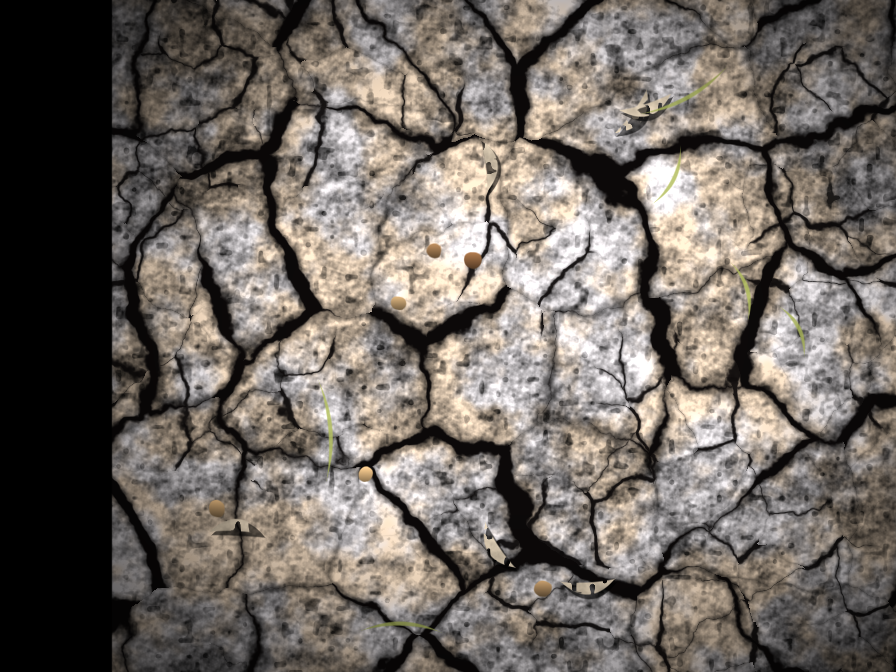
A WebGL 1 fragment shader for this texture:

```glsl
precision highp float;
uniform vec2 u_resolution;

float hash(vec2 p) {
  vec3 q = fract(p.xyx * 0.1031);
  q += dot(q, q.yzx + 33.33);
  return fract((q.x + q.y) * q.z);
}

vec2 hash2(vec2 p) {
  return vec2(hash(p + 17.0), hash(p + 71.5));
}

float noise(vec2 p) {
  vec2 i = floor(p), f = fract(p);
  f = f * f * (3.0 - 2.0 * f);
  return mix(mix(hash(i), hash(i + vec2(1.0, 0.0)), f.x),
             mix(hash(i + vec2(0.0, 1.0)), hash(i + 1.0), f.x), f.y);
}

float fbm(vec2 p) {
  float sum = 0.0, amp = 0.5;
  for (int i = 0; i < 4; i++) {
    sum += amp * noise(p);
    p = mat2(1.6, 1.2, -1.2, 1.6) * p + 9.7;
    amp *= 0.55;
  }
  return sum / 1.01;
}

// Distance to the crack walls between cells, plus a random tone per plate.
// Every pair of neighbours gets its own crack width; negative ones stay shut.
vec2 cracks(vec2 p, float shut, float open) {
  vec2 cell = floor(p), f = fract(p), nearId = cell, near = vec2(0.0);
  float best = 9.0;
  for (int y = -1; y <= 1; y++) {
    for (int x = -1; x <= 1; x++) {
      vec2 o = vec2(float(x), float(y));
      vec2 r = o + hash2(cell + o) - f;
      if (dot(r, r) < best) {
        best = dot(r, r);
        near = r;
        nearId = cell + o;
      }
    }
  }
  float gap = 9.0;
  for (int y = -2; y <= 2; y++) {
    for (int x = -2; x <= 2; x++) {
      vec2 id = nearId + vec2(float(x), float(y));
      vec2 r = id - cell + hash2(id) - f;
      vec2 side = r - near;
      if (dot(side, side) > 0.0001) {
        float width = mix(shut, open, hash(id + nearId + 0.5));
        gap = min(gap, dot(0.5 * (r + near), normalize(side)) - width);
      }
    }
  }
  return vec2(gap, hash(nearId + 4.0));
}

// Bent pointed shape for leaves and grass blades
float sliver(vec2 p, float angle, float len, float width, float bend) {
  float c = cos(angle), s = sin(angle);
  vec2 q = mat2(c, -s, s, c) * p;
  float u = q.x / len;
  float d = abs(q.y - bend * u * u) - width * (1.0 - u * u);
  return 1.0 - smoothstep(-0.0015, 0.0015, d);
}

void main() {
  vec2 p = gl_FragCoord.xy / u_resolution.y;
  float px = 1.0 / u_resolution.y;

  // Jagged plates, wide cracks and hairline cracks
  vec2 warp = 0.1 * (vec2(fbm(p * 6.0), fbm(p * 6.0 + 40.0)) - 0.5)
            + 0.022 * (vec2(fbm(p * 32.0), fbm(p * 32.0 + 80.0)) - 0.5);
  vec2 w = p + warp;
  vec2 plate = cracks(w * 5.2 + 3.0, -0.025, 0.075);
  float wide = plate.x / 5.2 + 0.012 * (noise(p * 9.0) - 0.5);
  float fine = cracks(w * 11.0 + 20.0, -0.06, 0.04).x / 11.0
             + 0.012 * smoothstep(0.45, 0.7, noise(p * 5.0 + 7.0));

  // Gritty dried mud
  float broad = fbm(p * 7.0 + 11.0);
  float grain = fbm(p * 50.0);
  float relief = grain - fbm((p + vec2(-0.002, 0.004)) * 50.0);
  float grit = noise(p * 190.0);
  float tone = 0.68 + 0.75 * (grain - 0.5) + 0.65 * (broad - 0.5)
             + 0.5 * relief + 0.22 * (grit - 0.5) + 0.14 * (plate.y - 0.5);
  tone -= 0.25 * smoothstep(0.72, 0.88, noise(p * 85.0 + 5.0));
  float warm = smoothstep(0.35, 0.65, fbm(p * 14.0 + 60.0));
  vec3 color = mix(vec3(0.98, 0.96, 0.97), vec3(1.0, 0.90, 0.79), warm);
  color *= clamp(tone, 0.12, 0.95);
  color *= mix(0.55, 1.0, smoothstep(0.0, 0.014, min(wide, fine + 0.004)));
  float crack = max(1.0 - smoothstep(-0.002, 0.003, wide),
                    0.9 * (1.0 - smoothstep(-0.001, 0.003, fine)));
  color = mix(color, vec3(0.04, 0.03, 0.03), crack);

  // Dry leaves, grass blades and pebbles
  for (int i = 0; i < 6; i++) {
    float k = float(i);
    vec2 leafAt = p - vec2(0.3, 0.1) - vec2(0.95, 0.8) * hash2(vec2(k, 3.0));
    float turn = 6.28 * hash(vec2(k, 5.0));
    float shade = sliver(leafAt + vec2(-0.003, 0.005), turn, 0.04, 0.011, 0.012);
    float leaf = sliver(leafAt, turn, 0.04, 0.009, 0.012);
    leaf *= 1.0 - smoothstep(0.6, 0.7, noise(p * 110.0 + k));
    color = mix(color * (1.0 - 0.6 * shade), vec3(0.80, 0.74, 0.65) * (0.7 + 0.5 * grain), leaf);

    vec2 bladeAt = p - vec2(0.22, 0.05) - vec2(1.05, 0.85) * hash2(vec2(k, 8.0));
    float blade = sliver(bladeAt, 3.14 * hash(vec2(k, 9.0)), 0.03 + 0.05 * hash(vec2(k, 10.0)), 0.003, 0.01);
    color = mix(color, vec3(0.62, 0.66, 0.33), 0.85 * blade);

    vec2 stoneAt = p - vec2(0.25, 0.05) - vec2(0.8, 0.75) * hash2(vec2(k, 13.0));
    float stone = length(stoneAt + 0.3 * warp) - 0.008 - 0.005 * hash(vec2(k, 14.0));
    vec3 stoneColor = mix(vec3(0.45, 0.28, 0.16), vec3(0.78, 0.64, 0.45), hash(vec2(k, 15.0)));
    color = mix(color, stoneColor * (0.9 + 25.0 * stoneAt.y), 1.0 - smoothstep(-px, px, stone));
  }

  // Darkened corners and the black band on the left
  float rim = length((p - vec2(0.77, 0.52)) / vec2(0.6, 0.5));
  color *= 1.14 - 0.8 * smoothstep(0.5, 1.5, rim);
  float band = smoothstep(-px, px, p.x - 0.125 * u_resolution.x / u_resolution.y);
  gl_FragColor = vec4(color * band, 1.0);
}
```
